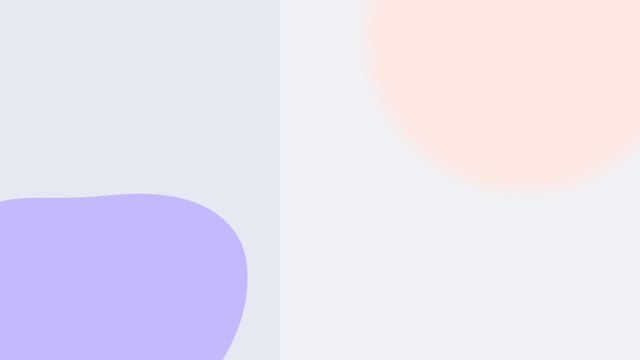
A WebGL 1 fragment shader for this background:

```glsl
precision highp float;

uniform vec2 u_resolution;

#define PANEL_COLOR vec3(0.902, 0.914, 0.949)
#define PAGE_COLOR vec3(0.941, 0.945, 0.965)
#define GLOW_COLOR vec3(1.0, 0.906, 0.882)
#define BLOB_COLOR vec3(0.769, 0.725, 1.0)
#define PANEL_EDGE 0.7778
#define GLOW_CENTER vec2(1.454, 0.907)
#define GLOW_RADIUS 0.435
#define GLOW_SOFTNESS 0.051
#define BLOB_CENTER vec2(0.382, 0.2292)
#define BLOB_RADII vec2(0.3056, 0.2326)
#define BLOB_POWER 2.3
#define BLOB_TAPER 1.32

// Rounded shoulder: superellipse quadrant, scaled by its gradient
float shoulderDistance(vec2 d) {
  vec2 q = max(d / BLOB_RADII, vec2(0.0001));
  vec2 powers = pow(q, vec2(BLOB_POWER));
  float norm = pow(powers.x + powers.y, 1.0 / BLOB_POWER);
  vec2 gradient = pow(q / norm, vec2(BLOB_POWER - 1.0)) / BLOB_RADII;
  return (norm - 1.0) / length(gradient);
}

// Gently waving top edge, falling away to the left
float topDistance(vec2 d) {
  float t = -d.x / BLOB_CENTER.x;
  float drop = t * t * (0.169 + t * (0.207 * t - 0.354));
  return d.y - BLOB_RADII.y + drop;
}

// Right flank, curving inward toward the bottom
float flankDistance(vec2 d) {
  float offset = d.x - BLOB_RADII.x + BLOB_TAPER * d.y * d.y;
  return offset / length(vec2(1.0, 2.0 * BLOB_TAPER * d.y));
}

float blobDistance(vec2 p) {
  vec2 d = p - BLOB_CENTER;
  if (d.x < 0.0) return topDistance(d);
  if (d.y < 0.0) return flankDistance(d);
  return shoulderDistance(d);
}

// Coverage of the inside of a shape, with an edge of the given half width
float coverage(float dist, float halfWidth) {
  return 1.0 - smoothstep(-halfWidth, halfWidth, dist);
}

void main() {
  vec2 p = gl_FragCoord.xy / u_resolution.y;
  float edge = 0.75 / u_resolution.y;

  // Two-tone backdrop
  vec3 color = mix(PAGE_COLOR, PANEL_COLOR, coverage(p.x - PANEL_EDGE, edge));

  // Blurred disc
  float glowDistance = length(p - GLOW_CENTER) - GLOW_RADIUS;
  color = mix(color, GLOW_COLOR, coverage(glowDistance, GLOW_SOFTNESS));

  // Crisp blob
  color = mix(color, BLOB_COLOR, coverage(blobDistance(p), edge));

  gl_FragColor = vec4(color, 1.0);
}
```
